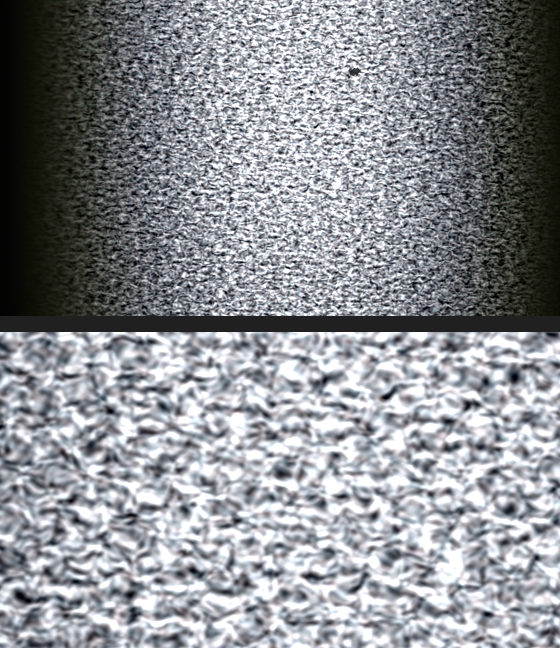
Top, the full canvas; bottom, a detail of the centre.
This texture is drawn by a Shadertoy shader. Its source:

```glsl
// Brushed, grainy metal under a lamp: a bright vertical sheen fades to olive black
// at both sides. Three layers of stretched gradient noise form the grain, whose
// contrast follows the light; two dark pits break the surface.

// Light across the canvas, in fractions of its width and height
const float PEAK_LIGHT = 0.76;
const vec2 LEFT_FADE = vec2(-0.03, 0.50);
const vec2 RIGHT_FADE = vec2(0.58, 1.08);
const float BOTTOM_LIGHT = 0.86;

// Grain sizes (width, height) in canvas heights, and layer weights
const vec2 PATCH_SIZE = vec2(0.034, 0.0135);
const vec2 GRAIN_SIZE = vec2(0.017, 0.0095);
const vec2 GLINT_SIZE = vec2(0.0085, 0.0068);
const vec3 LAYER_WEIGHTS = vec3(0.60, 0.85, 0.65);
const float GRAIN_CONTRAST = 0.98;
const float WARP = 0.006;

// Colour tints added to the grey tone
const vec3 OLIVE_TINT = vec3(0.005, 0.012, -0.032);
const vec3 COOL_TINT = vec3(-0.012, 0.000, 0.034);
const vec3 FRINGE_TINT = vec3(-0.07, 0.02, 0.05);

// Pits: centre x, centre y, radius, in canvas heights
const vec3 LARGE_PIT = vec3(1.123, 0.773, 0.0145);
const vec3 SMALL_PIT = vec3(1.035, 0.850, 0.0055);
const vec3 PIT_COLOR = vec3(0.13, 0.14, 0.15);

// Random unit gradient for a lattice point
vec2 latticeGradient(vec2 cell) {
    uvec2 q = uvec2(ivec2(cell) + ivec2(32768));
    uint h = (q.x * 1597334677u) ^ (q.y * 3812015801u);
    h = (h ^ (h >> 15u)) * 2246822519u;
    h = (h ^ (h >> 13u)) * 3266489917u;
    h ^= h >> 16u;
    float angle = float(h & 65535u) * 6.28319 / 65536.0;
    return vec2(cos(angle), sin(angle));
}

float gradientNoise(vec2 p) {
    vec2 cell = floor(p);
    vec2 f = p - cell;
    vec2 blend = f * f * f * (f * (f * 6.0 - 15.0) + 10.0);
    vec2 right = vec2(1.0, 0.0);
    vec2 up = vec2(0.0, 1.0);
    float a = dot(latticeGradient(cell), f);
    float b = dot(latticeGradient(cell + right), f - right);
    float c = dot(latticeGradient(cell + up), f - up);
    float d = dot(latticeGradient(cell + right + up), f - right - up);
    return mix(mix(a, b, blend.x), mix(c, d, blend.x), blend.y);
}

vec2 rotate(vec2 p, float angle) {
    float c = cos(angle), s = sin(angle);
    return vec2(c * p.x - s * p.y, s * p.x + c * p.y);
}

// Broad lamp sheen, brightest right of the middle
float sheen(vec2 uv) {
    float across = smoothstep(LEFT_FADE.x, LEFT_FADE.y, uv.x)
                 * (1.0 - smoothstep(RIGHT_FADE.x, RIGHT_FADE.y, uv.x));
    return PEAK_LIGHT * across * mix(BOTTOM_LIGHT, 1.0, smoothstep(0.0, 0.45, uv.y));
}

// Layered grain; focus softens the finer layers
float metalGrain(vec2 p, float focus) {
    vec2 bend = vec2(gradientNoise(p * 40.0), gradientNoise(p * 40.0 + 71.3));
    vec2 q = p + WARP * bend;
    vec3 layers = vec3(gradientNoise(q / PATCH_SIZE),
                       gradientNoise(rotate(q, 0.05) / GRAIN_SIZE + 17.7),
                       gradientNoise(rotate(q / GLINT_SIZE, 0.55) + 43.1));
    return dot(layers, LAYER_WEIGHTS * vec3(1.0, mix(0.6, 1.0, focus), focus));
}

// Coverage of a ragged round pit
float pitMask(vec2 p, vec3 pit, float edge) {
    vec2 offset = (p - pit.xy) * vec2(0.9, 1.1);
    float ragged = 0.6 * pit.z * gradientNoise(p / (0.6 * pit.z) + 5.3);
    return 1.0 - smoothstep(-edge, edge, length(offset) + ragged - pit.z);
}

void mainImage(out vec4 fragColor, in vec2 fragCoord) {
    vec2 uv = fragCoord / iResolution.xy;
    vec2 p = fragCoord / iResolution.y;
    float edge = max(0.0025, 1.0 / iResolution.y);

    // Grey tone: sheen plus grain, fading into smooth darkness at the sides
    float light = sheen(uv);
    float focus = smoothstep(0.02, 0.28, uv.x);
    float contrast = GRAIN_CONTRAST * sqrt(light) * smoothstep(0.0, 0.25, light);
    float tone = max(light + contrast * metalGrain(p, focus), 0.0);

    // Olive shadows, cool lit metal, faint colour fringes on the grains
    float lit = smoothstep(0.08, 0.48, light);
    float fringe = gradientNoise(rotate(p, 0.3) / GRAIN_SIZE + 91.7);
    vec3 tint = mix(OLIVE_TINT * smoothstep(0.0, 0.07, light), COOL_TINT, lit);
    vec3 color = vec3(tone) + tint + FRINGE_TINT * fringe * sqrt(light);

    // Pits
    float pits = max(pitMask(p, LARGE_PIT, edge), 0.75 * pitMask(p, SMALL_PIT, edge));
    color = mix(color, PIT_COLOR + 0.12 * fringe, 0.92 * pits);

    fragColor = vec4(clamp(color, 0.0, 1.0), 1.0);
}
```
